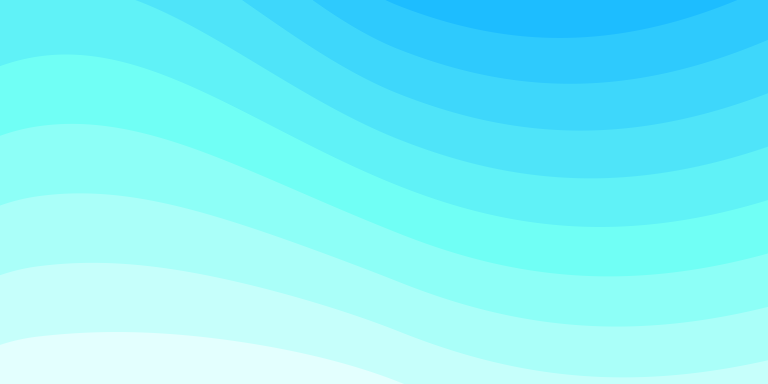
Give the GLSL for this background, as a WebGL 1 fragment shader.

```glsl
precision highp float;

uniform vec2 u_resolution;

const float PI = 3.14159265;
const vec3 PALE = vec3(0.89, 1.0, 0.995);
const vec3 AQUA = vec3(0.44, 1.0, 0.96);
const vec3 BLUE = vec3(0.115, 0.74, 1.0);

// Height of the central wave: a cosine whose phase runs faster at the left
float centralWave(float x) {
  float t = (x - 0.0859) / 0.6953;
  float phase = t + t * (1.0 - t) * (0.30 - 0.125 * t);
  return 0.6335 + 0.2246 * cos(PI * phase);
}

// Vertical gap between neighbouring waves, narrowest near the middle
float waveSpacing(float x) {
  float rightSide = max(x - 0.5, 0.0);
  return 0.1224 + 0.0591 * (1.0 - smoothstep(0.05, 0.52, x))
       + 0.0667 * rightSide * rightSide;
}

// Height of the wave lying a signed number of steps below the central one
float waveHeight(float x, float stepsDown) {
  float bend = 0.0013 * sin(PI * x);
  return centralWave(x) - stepsDown * (waveSpacing(x) + bend * stepsDown);
}

// Pale to aqua over the lower bands, then aqua to blue
vec3 bandColor(float band) {
  vec3 lower = mix(PALE, AQUA, min(band / 4.0, 1.0));
  return mix(lower, BLUE, max(band - 4.0, 0.0) / 5.0);
}

// Antialiased coverage of the area above an edge
float coverAbove(float y, float edge, float pixel) {
  return clamp((y - edge) / pixel + 0.5, 0.0, 1.0);
}

void main() {
  vec2 uv = gl_FragCoord.xy / u_resolution;
  float pixel = 1.0 / u_resolution.y;

  // Stack the bands from the bottom upwards
  vec3 color = bandColor(0.0);
  for (int i = 0; i < 9; i++) {
    float band = float(i);
    float edge = waveHeight(uv.x, 4.0 - band);
    color = mix(color, bandColor(band + 1.0), coverAbove(uv.y, edge, pixel));
  }

  gl_FragColor = vec4(color, 1.0);
}
```
